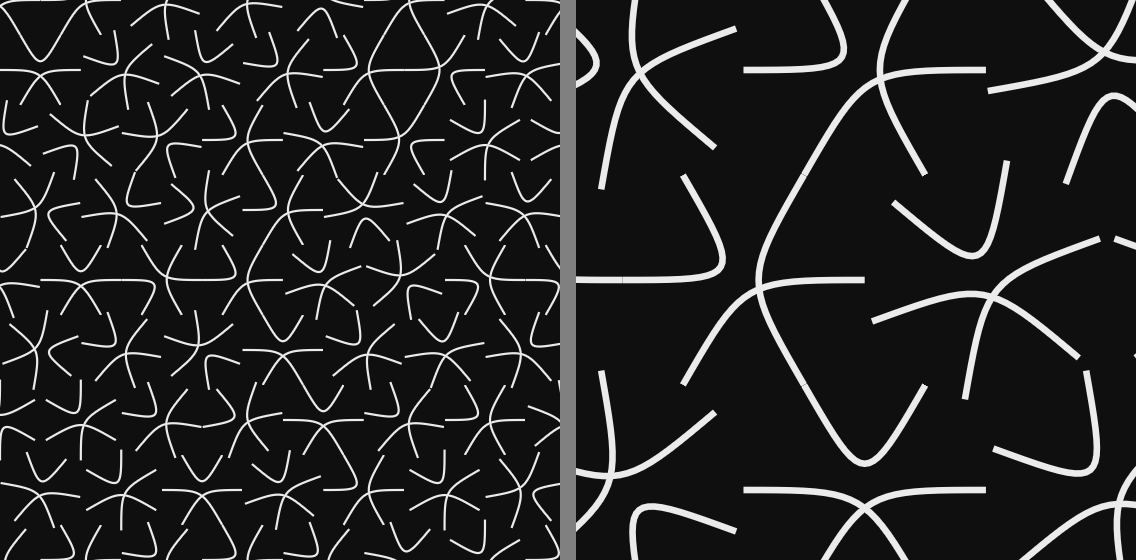
Left, the full canvas; right, a detail of the centre.
Reproduce this pattern procedurally as a Shadertoy shader.

```glsl
// Truchet weave on a hexagonal lattice: every cell holds one tight bend and
// two crossing curves, turned as a group by a random multiple of ten degrees.
// Each curve is a cubic Bezier whose two inner controls sit on the cell centre.

const float ROWS = 8.0;                 // hexagon rows over the canvas height
const float HALF_WIDTH = 0.0157;        // half stroke width, in row heights
const float APOTHEM = 0.57735;          // cell centre to edge, in row heights
const float TURN_STEP = radians(10.0);  // cells turn in steps of this angle
const float FAVOURED_SHARE = 0.68;      // cells that turn within the favoured range
const float FAVOURED_FIRST = 8.0;       // first favoured step
const float FAVOURED_COUNT = 8.0;       // number of favoured steps
const float ALL_STEPS = 36.0;
const int SEGMENTS = 20;                // straight pieces per curve
const vec3 GROUND = vec3(0.06);
const vec3 STROKE = vec3(0.92);

// Start angle and angular span of the bend and of the two crossing curves
const vec3 CURVE_START = radians(vec3(-30.0, 90.0, 150.0));
const vec3 CURVE_SPAN = radians(vec3(60.0, 120.0, 120.0));

vec2 hash22(vec2 p) {
    vec3 q = fract(vec3(p.xyx) * vec3(0.1031, 0.1030, 0.0973));
    q += dot(q, q.yzx + 33.33);
    return fract((q.xx + q.yz) * q.zy);
}

vec2 polar(float angle) {
    return vec2(cos(angle), sin(angle));
}

// Centre of the hexagon that contains p
vec2 hexCentre(vec2 p) {
    vec2 period = vec2(2.0 * APOTHEM, 2.0);
    vec2 even = floor(p / period + 0.5) * period;
    vec2 odd = (floor(p / period) + 0.5) * period;
    return distance(p, even) < distance(p, odd) ? even : odd;
}

float segmentDistance(vec2 p, vec2 a, vec2 b) {
    vec2 ab = b - a;
    float h = clamp(dot(p - a, ab) / dot(ab, ab), 0.0, 1.0);
    return length(p - a - ab * h);
}

// Distance to the Bezier from a to b with both inner controls at the origin
float curveDistance(vec2 p, vec2 a, vec2 b) {
    float d = 1e3;
    vec2 last = a;
    for (int i = 1; i <= SEGMENTS; i++) {
        float t = float(i) / float(SEGMENTS);
        float s = 1.0 - t;
        vec2 next = s * s * s * a + t * t * t * b;
        d = min(d, segmentDistance(p, last, next));
        last = next;
    }
    return d;
}

// Random turn of a cell, most often from the favoured range
float cellTurn(vec2 cell) {
    vec2 rnd = hash22(cell + 57.0);
    float favoured = FAVOURED_FIRST + floor(rnd.y * FAVOURED_COUNT);
    float any = floor(rnd.y * ALL_STEPS);
    return TURN_STEP * (rnd.x < FAVOURED_SHARE ? favoured : any);
}

void mainImage(out vec4 fragColor, in vec2 fragCoord) {
    float pixel = ROWS / iResolution.y;
    vec2 p = fragCoord * pixel;
    vec2 centre = hexCentre(p);
    vec2 local = p - centre;
    float turn = cellTurn(floor(centre / vec2(APOTHEM, 1.0) + 0.5));

    // Nearest of the three curves
    float d = 1e3;
    for (int i = 0; i < 3; i++) {
        float start = turn + CURVE_START[i];
        vec2 a = APOTHEM * polar(start);
        vec2 b = APOTHEM * polar(start + CURVE_SPAN[i]);
        d = min(d, curveDistance(local, a, b));
    }

    // Smooth stroke with flat ends on the inscribed circle
    float stroke = clamp(0.5 + (HALF_WIDTH - d) / pixel, 0.0, 1.0);
    float cap = clamp(0.5 + (APOTHEM - length(local)) / pixel, 0.0, 1.0);
    fragColor = vec4(mix(GROUND, STROKE, stroke * cap), 1.0);
}
```
